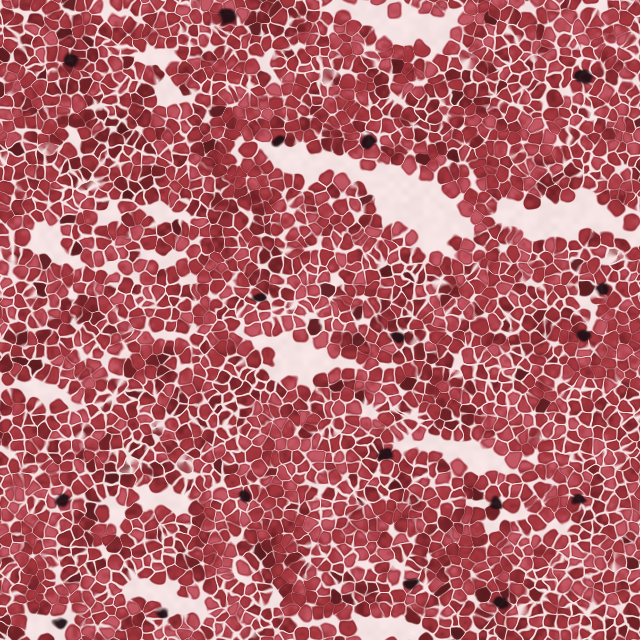
Give the GLSL for this texture, as a Shadertoy shader.

```glsl
// Stained tissue: tightly packed red cells parted by pale seams and slanted tears.
// A jittered Voronoi lattice gives the cells; noise removes some of them to open
// the tears, varies the seams and the stain, and a coarse grid scatters dark nuclei.

const vec3 PALE   = vec3(0.96, 0.89, 0.89);
const vec3 MAUVE  = vec3(0.65, 0.39, 0.41);
const vec3 ROSE   = vec3(0.77, 0.35, 0.40);
const vec3 RED    = vec3(0.64, 0.21, 0.24);
const vec3 MAROON = vec3(0.44, 0.13, 0.15);
const vec3 INK    = vec3(0.13, 0.06, 0.08);

const float CELLS = 54.0;    // cells across the canvas
const float NUCLEI = 6.0;    // nucleus slots across the canvas

float hash(vec2 p) {
    return fract(sin(dot(p, vec2(127.1, 311.7))) * 43758.545);
}

vec2 hash2(vec2 p) {
    return vec2(hash(p), hash(p + vec2(37.3, 91.7)));
}

float noise(vec2 p) {
    vec2 i = floor(p), f = fract(p);
    f = f * f * (3.0 - 2.0 * f);
    vec2 e = vec2(0.0, 1.0);
    return mix(mix(hash(i), hash(i + e.yx), f.x),
               mix(hash(i + e), hash(i + e.yy), f.x), f.y);
}

float fbm(vec2 p) {
    float sum = 0.0, amp = 0.57;
    for (int i = 0; i < 3; i++) {
        sum += amp * noise(p);
        p = p * 2.1 + 17.3;
        amp *= 0.5;
    }
    return sum;
}

// Field that is high inside the long, slightly falling tears
float tearField(vec2 uv) {
    vec2 p = vec2(uv.x, uv.y + 0.25 * uv.x);
    return fbm(p * vec2(5.0, 13.0) + 4.7);
}

bool isMissing(vec2 id) {
    return tearField((id + 0.5) / CELLS) > 0.70 || hash(id + 5.5) < 0.025;
}

// Nearest and second nearest cell distance, then the id of the nearest
vec4 cellLattice(vec2 p) {
    vec2 base = floor(p), nearestId = base;
    float first = 2.0, second = 2.0;
    for (int y = -1; y <= 1; y++) {
        for (int x = -1; x <= 1; x++) {
            vec2 id = base + vec2(x, y);
            if (isMissing(id)) continue;
            float d = length(id + 0.05 + 0.9 * hash2(id) - p);
            if (d < first) {
                second = first;
                first = d;
                nearestId = id;
            } else {
                second = min(second, d);
            }
        }
    }
    return vec4(first, second, nearestId);
}

// Stain of one cell, mottled by fine noise
vec3 cellStain(vec2 id, vec2 uv) {
    float tone = 0.55 * hash(id + 13.1) + 0.3 * noise(uv * 110.0)
               + 0.35 * noise(uv * 14.0 + 8.0) - 0.1;
    vec3 stain = mix(MAROON, RED, smoothstep(0.12, 0.48, tone));
    stain = mix(stain, ROSE, smoothstep(0.48, 0.85, tone));
    float dense = step(0.965, hash(id + 71.9));
    return mix(stain, MAROON * 0.7, 0.8 * dense);
}

// Coverage of the scattered dark nuclei
float nucleusMask(vec2 uv) {
    vec2 p = uv * NUCLEI, id = floor(p);
    vec2 centre = 0.12 + 0.76 * hash2(id + 3.7);
    float radius = mix(0.045, 0.072, hash(id + 23.0));
    float d = length((fract(p) - centre) * vec2(0.88, 1.1));
    float present = step(hash(id + 51.0), 0.6);
    return present * (1.0 - smoothstep(radius - 0.02, radius + 0.018, d));
}

void mainImage(out vec4 fragColor, in vec2 fragCoord) {
    vec2 uv = fragCoord / iResolution.y;

    // Bend the lattice so that outlines are uneven
    vec2 bend = vec2(noise(uv * 75.0), noise(uv * 75.0 + 40.0)) - 0.5;
    vec2 bent = uv + 0.008 * bend;
    vec4 cell = cellLattice(bent * CELLS);

    // Seams: wide and pale where loose, narrow and mauve where cells touch
    float loose = 0.65 * noise(uv * 38.0 + 2.0) + 0.35 * noise(uv * 11.0 + 30.0);
    float seam = mix(-0.08, 0.16, loose);
    float inside = min(cell.y - cell.x - seam, 1.2 * (0.76 - cell.x));
    float open = max(smoothstep(0.28, 0.58, loose), smoothstep(0.5, 0.68, cell.x));

    // Cell body with a darker rim, set in the pale ground
    vec3 body = cellStain(cell.zw, uv);
    float rim = smoothstep(0.08, 0.18, inside) * (1.0 - smoothstep(0.2, 0.38, inside));
    body = mix(body, MAROON, 0.3 * rim);
    vec3 ground = mix(MAUVE, PALE, open) + 0.04 * (noise(uv * 90.0) - 0.5);
    vec3 color = mix(ground, body, smoothstep(-0.06, 0.18, inside));

    color = mix(color, INK, 0.95 * nucleusMask(bent));
    fragColor = vec4(color, 1.0);
}
```
